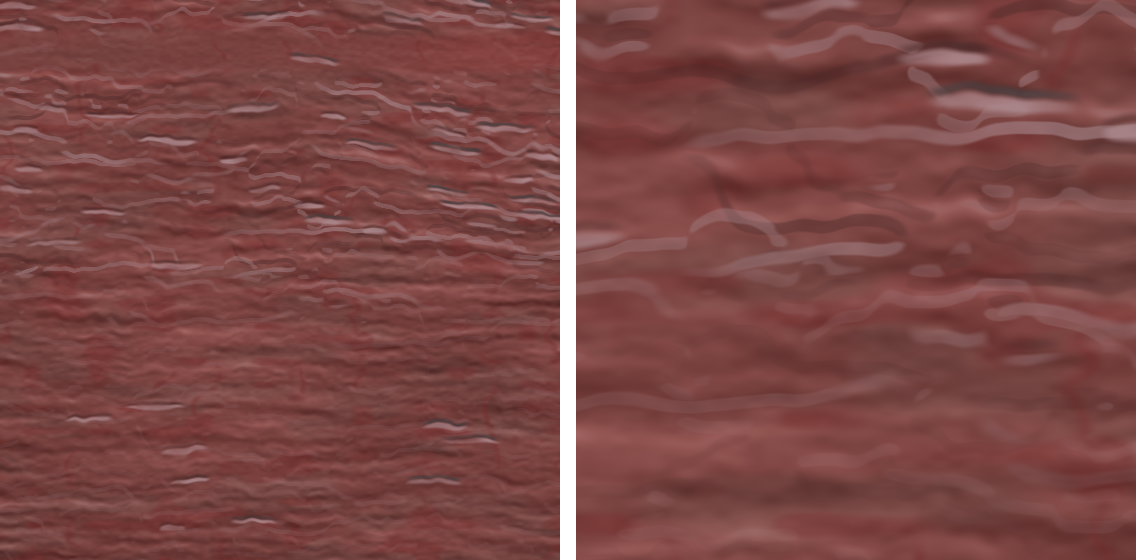
Left, the full canvas; right, a detail of the centre.
This texture is drawn by a Shadertoy shader. Its source:

```glsl
// Weathered red-brown paint on wood: a stretched noise relief is lit along
// its vertical slope. Torn terraces give pale lower edges and dark upper
// lips, with short scattered chips and soft red cross cracks on top.

float hash(vec2 p) {
    vec3 q = fract(p.xyx * vec3(0.1031, 0.1030, 0.0973));
    q += dot(q, q.yzx + 33.33);
    return fract((q.x + q.y) * q.z);
}

float noise(vec2 p) {
    vec2 i = floor(p), f = fract(p);
    f = f * f * (3.0 - 2.0 * f);
    return mix(mix(hash(i), hash(i + vec2(1, 0)), f.x),
               mix(hash(i + vec2(0, 1)), hash(i + vec2(1, 1)), f.x), f.y);
}

// Bends the grain: flat at the left, falling toward the upper right
vec2 bend(vec2 p) {
    float fall = smoothstep(0.45, 1.0, p.x) * smoothstep(0.4, 0.65, p.y);
    p.y += 0.05 * fall * p.x + 0.018 * noise(p * vec2(5, 7));
    p.y += 0.009 * noise(p * vec2(22, 16) + 4.0) + 0.005 * noise(p * vec2(60, 40));
    return p;
}

// Long horizontal ridges broken by shorter, rougher grain
float relief(vec2 p) {
    p = bend(p);
    return 0.40 * noise(p * vec2(4, 37))
         + 0.31 * noise(p * vec2(9, 72) + 17.0)
         + 0.20 * noise(p * vec2(27, 60) + 31.0)
         + 0.13 * noise(p * vec2(40, 125) + 53.0);
}

// Paint layer with steep torn borders
float terrace(vec2 p, vec2 scale, float seed) {
    p = bend(p);
    float n = 0.70 * noise(p * scale + seed)
            + 0.30 * noise(p * scale * vec2(3.3, 2.3) + seed * 2.0);
    return smoothstep(0.47, 0.57, n);
}

float tear(vec2 p, vec2 scale, float seed) {
    vec2 e = vec2(0.001, 0.0036);
    return terrace(p + e, scale, seed) - terrace(p - e, scale, seed);
}

// Short chips: x = pale face, y = dark lip, z = bare grey core
vec3 chips(vec2 p, vec2 grid) {
    vec3 result = vec3(0);
    vec2 home = floor(p * grid);
    vec2 q = bend(p) - vec2(0, 0.016);
    for (int j = -2; j <= 2; j++)
    for (int i = -1; i <= 1; i++) {
        vec2 id = home + vec2(i, j);
        vec2 jitter = vec2(hash(id + 31.0), hash(id + 77.0));
        vec2 centre = (id + 0.2 + 0.6 * jitter) / grid;
        float right = smoothstep(0.25, 0.65, centre.x);
        float upper = smoothstep(0.50, 0.60, centre.y);
        float calm = 1.0 - smoothstep(0.025, 0.05, abs(centre.y - 0.9));
        float chance = mix(0.06, 0.16 + 0.30 * right, upper) * (1.0 - calm);
        float present = step(hash(id + 123.0), chance);

        vec2 d = q - centre - vec2(0, 0.05 * centre.x * right * upper);
        float size = hash(id + 219.0);
        float taper = max(1.0 - pow(abs(d.x) * grid.x / mix(0.18, 0.48, size), 2.0), 0.0);
        float thick = mix(0.0015, 0.004, hash(id + 413.0)) * taper;
        float fade = present * smoothstep(0.0, 0.6, taper);
        float face = 1.0 - smoothstep(-0.001, 0.004, abs(d.y) - thick);
        float lip = 1.0 - smoothstep(0.0, 0.005, abs(d.y - thick - 0.005));
        result = max(result, fade * vec3(face, lip, lip * right * step(0.45, size)));
    }
    return result;
}

void mainImage(out vec4 fragColor, in vec2 fragCoord) {
    vec2 p = fragCoord / iResolution.xy;
    vec3 paint = vec3(0.474, 0.258, 0.248);
    vec3 pale = vec3(0.64, 0.505, 0.525);
    vec3 crease = vec3(0.29, 0.16, 0.16);
    vec3 seamRed = vec3(0.46, 0.16, 0.16);

    // Lit relief, flattened in the smooth band near the top
    float bandY = p.y + 0.015 * noise(p * vec2(4, 3));
    float band = 1.0 - smoothstep(0.02, 0.045, abs(bandY - 0.912));
    float rough = 1.0 - 0.75 * band;
    vec2 e = vec2(0.0015, 0.0036);
    float slope = rough * (relief(p - e) - relief(p + e));

    // Broad tone and dusty grey patches
    float broad = 0.6 * noise(p * vec2(2.5, 6) + 8.0) + 0.4 * noise(p * vec2(6, 20) + 3.0) - 0.5;
    float dust = smoothstep(0.45, 0.8, noise(p * vec2(9, 30) + 61.0)) * rough;
    vec3 color = paint + vec3(0.085, 0.058, 0.056) * broad;
    color += vec3(-0.010, 0.018, 0.015) * dust;
    color += vec3(0.025, -0.018, -0.018) * band * smoothstep(0.4, 1.0, p.x);
    color += vec3(0.40, 0.31, 0.305) * clamp(slope, -0.28, 0.3);
    color = mix(color, pale, 0.35 * smoothstep(0.17, 0.38, slope));

    // Soft red stains and wandering, broken cross cracks
    float stain = smoothstep(0.62, 0.85, noise(p * vec2(17, 48) + 90.0));
    float wander = p.x * 8.0 + 0.5 * noise(p * vec2(6, 18)) + 0.2 * noise(p * vec2(25, 60));
    float column = floor(wander);
    float offset = fract(wander) - 0.3 - 0.4 * hash(vec2(column, 5));
    float broken = smoothstep(0.5, 0.8, noise(vec2(column * 7.3, p.y * 22.0)));
    float crack = broken * (1.0 - smoothstep(0.0, 0.075, abs(offset)));
    color = mix(color, seamRed, 0.34 * max(crack, stain * rough));

    // Torn terraces: strong in the upper half, faint below
    float coarse = tear(p, vec2(6, 24), 13.0);
    float fine = tear(p, vec2(14, 42), 47.0);
    float upper = smoothstep(0.44, 0.62, p.y + 0.1 * noise(p * 5.0));
    float patches = smoothstep(0.4, 0.7, noise(p * vec2(6, 17) + 25.0));
    float strength = mix(0.22, 0.42 + 0.45 * patches, upper) * rough;
    float lit = max(smoothstep(0.1, 0.75, coarse), 0.7 * smoothstep(0.1, 0.75, fine));
    float shade = max(smoothstep(0.1, 0.8, -coarse), 0.7 * smoothstep(0.1, 0.8, -fine));
    color = mix(color, crease, 0.52 * shade * strength);
    color = mix(color, pale, 0.75 * lit * strength);

    // Chips and the bare grey wood in their deepest gaps
    vec3 chip = chips(p, vec2(8, 27));
    float wear = 0.35 + 0.65 * noise(p * vec2(32, 75) + 25.0);
    color = mix(color, crease, 0.75 * chip.y * wear);
    color = mix(color, vec3(0.29, 0.30, 0.31), 0.7 * chip.z * wear);
    color = mix(color, pale + 0.03, 0.95 * chip.x * wear);

    // Fine surface grain
    color += 0.03 * (noise(p * vec2(100, 200)) - 0.5);
    fragColor = vec4(clamp(color, 0.0, 1.0), 1.0);
}
```
